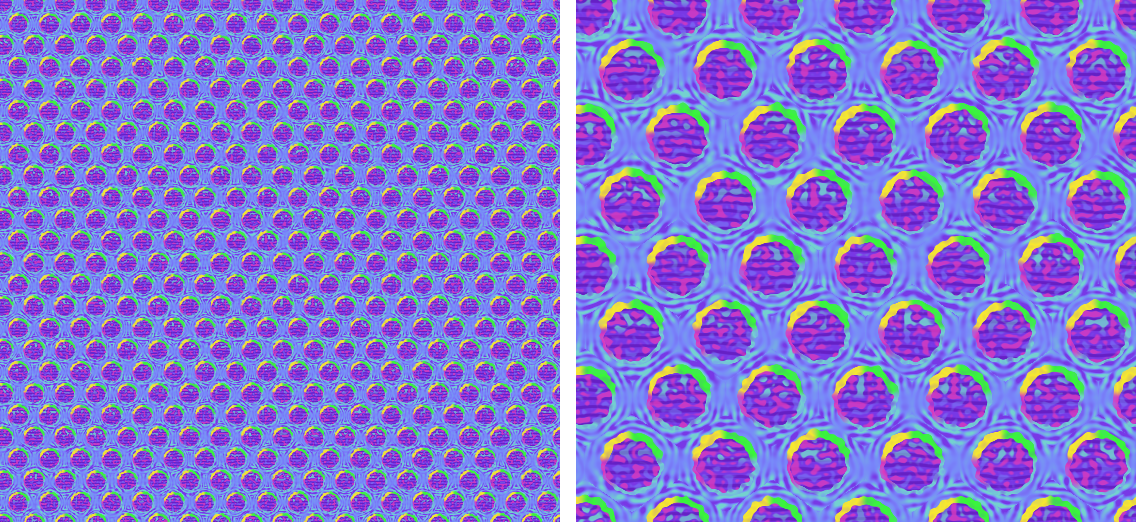
Left: the whole. Right: its middle third, enlarged.
Give the GLSL for this texture map, as a Shadertoy shader.

```glsl
// Tiling normal map of staggered round dimples with bevelled rims and fine ripples.

const vec2  GRID       = vec2(18.0, 24.0);  // dimples across, rows down (even)
const vec2  SHIFT      = vec2(-0.1, 0.1);   // lattice offset, in cells
const float ROW_HEIGHT = 0.70;              // row pitch over column pitch
const float RIM_OUTER  = 0.340;             // radii, in column pitches
const float RIM_INNER  = 0.275;
const float WOBBLE     = 0.010;             // radius variation per dimple
const float RAGGED     = 0.045;             // roughness of the rim edges
const float RIPPLE     = 0.095;             // ripple period, in column pitches
const float RIPPLE_GAIN = 1.35;             // contrast of the ground ripples
const vec2  PATCHES    = vec2(54.0, 48.0);  // ripple patches over the tile
const vec2  SPECKS     = vec2(180.0, 192.0);// speckles over the tile

const vec3 FLAT    = vec3(0.47, 0.53, 0.98);
const vec3 PURPLE  = vec3(0.47, 0.22, 0.90);
const vec3 SHADE   = vec3(0.38, 0.10, 0.74);
const vec3 CYAN    = vec3(0.45, 0.82, 0.81);
const vec3 MAGENTA = vec3(0.86, 0.23, 0.74);
const vec3 GREEN   = vec3(0.22, 0.97, 0.22);
const vec3 YELLOW  = vec3(0.97, 0.91, 0.18);
const float TAU = 6.2831853;

float hash(vec2 p) {
    vec3 q = fract(p.xyx * vec3(0.1031, 0.1030, 0.0973));
    q += dot(q, q.yzx + 33.33);
    return fract((q.x + q.y) * q.z);
}

float cornerSlope(vec2 cell, vec2 offset, vec2 period) {
    float a = TAU * hash(mod(cell, period) + 7.0);
    return dot(vec2(cos(a), sin(a)), offset);
}

// Gradient noise, about -0.7 to 0.7, that wraps over the unit square.
float wrappedNoise(vec2 uv, vec2 period) {
    vec2 p = uv * period, i = floor(p), f = p - i;
    vec2 w = f * f * f * (f * (f * 6.0 - 15.0) + 10.0), s = vec2(0.0, 1.0);
    return mix(
        mix(cornerSlope(i, f, period), cornerSlope(i + s.yx, f - s.yx, period), w.x),
        mix(cornerSlope(i + s.xy, f - s.xy, period), cornerSlope(i + s.yy, f - s.yy, period), w.x),
        w.y);
}

// Offset from the nearest dimple centre (xy) and its wrapped cell (zw).
vec4 nearestDimple(vec2 p) {
    vec4 best = vec4(9.0);
    for (int j = -1; j <= 1; j++) {
        float row = floor(p.y + 0.5) + float(j);
        float x = p.x - 0.5 * mod(row, 2.0);
        float column = floor(x + 0.5);
        vec2 d = vec2(x - column, (p.y - row) * ROW_HEIGHT);
        if (dot(d, d) < dot(best.xy, best.xy))
            best = vec4(d, mod(vec2(column, row), GRID));
    }
    return best;
}

// Rim colour by direction: lit yellow and green above, pink left, cyan below.
vec3 rimColor(vec2 dir) {
    vec3 upper = mix(YELLOW, GREEN, smoothstep(-0.25, 0.10, dir.x));
    vec3 lower = mix(MAGENTA, CYAN, smoothstep(-0.85, -0.50, dir.x));
    return mix(lower, upper, smoothstep(0.0, 0.30, dir.y));
}

void mainImage(out vec4 fragColor, in vec2 fragCoord) {
    vec2 uv = fragCoord / iResolution.xy;
    vec4 dimple = nearestDimple(uv * GRID + SHIFT);
    vec2 d = dimple.xy;
    float r = length(d);
    vec2 dir = d / max(r, 1e-4);
    float seed = hash(dimple.zw + 3.0);
    float pixel = GRID.x / iResolution.x;
    float fade = 1.0 - smoothstep(0.45, 0.9, pixel / RIPPLE);

    float patchy = wrappedNoise(uv, PATCHES);
    float speck = wrappedNoise(uv, SPECKS) * fade;

    // Ground: broken rings around each dimple, calm in the gaps beside it
    float rings = sin(TAU * (r / RIPPLE + 1.2 * patchy + 0.3 * seed)) * fade;
    float strength = smoothstep(0.05, 0.55, abs(dir.y)) * smoothstep(-0.50, 0.15, patchy);
    float wave = RIPPLE_GAIN * (0.75 * rings + 1.5 * speck) * (0.12 + 0.88 * strength);
    vec3 ground = mix(FLAT, wave > 0.0 ? CYAN : PURPLE, min(abs(wave), 1.0));

    // Floor: level stripes, with pink and pale dashes toward the top
    float stripes = sin(TAU * (d.y / RIPPLE + 0.4 * patchy + seed)) * fade;
    vec3 pit = mix(PURPLE, SHADE, 0.80 * smoothstep(-0.1, 0.9, stripes));
    float dashes = smoothstep(0.05, 0.32, speck - 0.12 * stripes);
    pit = mix(pit, MAGENTA, 0.80 * dashes);
    float upperPart = smoothstep(-0.04, 0.08, d.y) * smoothstep(0.27, 0.20, r);
    pit = mix(pit, CYAN, 0.95 * smoothstep(0.06, 0.28, -speck) * upperPart * (0.45 + 0.55 * seed));
    pit = mix(pit, FLAT, 0.50 * smoothstep(0.12, 0.40, -speck) * (1.0 - upperPart));

    // Rim: ragged bevel, wide above and narrow along the lower side
    float upward = smoothstep(-0.3, 0.6, dir.y);
    float wobble = WOBBLE * (2.0 * seed - 1.0) + 0.02 * patchy + RAGGED * speck;
    float inner = RIM_INNER + wobble + mix(0.020, -0.008, upward);
    float outer = RIM_OUTER + wobble + mix(-0.004, 0.006, upward);
    vec3 rim = mix(rimColor(dir), FLAT, clamp(1.1 * speck, 0.0, 0.45) * (1.0 - 0.7 * upward));
    rim = mix(rim, PURPLE, clamp(-1.4 * speck, 0.0, 0.6) * (1.0 - 0.7 * upward));

    float edge = 0.5 * pixel;
    vec3 color = mix(pit, rim, smoothstep(inner - edge, inner + edge, r));
    color = mix(color, ground, smoothstep(outer - edge, outer + edge, r));
    fragColor = vec4(color, 1.0);
}
```
